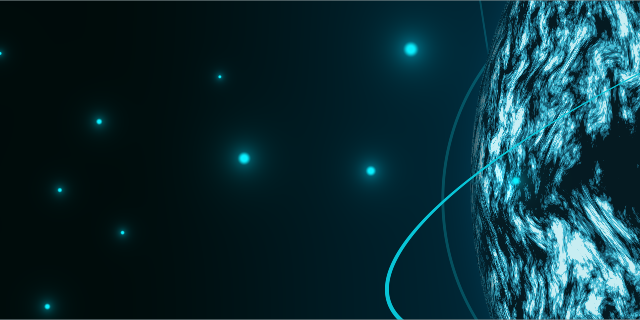
This background is drawn by a WebGL 2 fragment shader. Its source:

```glsl
#version 300 es
precision highp float;
// Cloudy cyan planet at the right, orbit arcs, and glowing stars on dark teal.
uniform vec2 u_resolution;
out vec4 fragColor;

const vec2 PLANET_CENTER = vec2(2.94, 0.43);
const float PLANET_RADIUS = 1.47;
const vec3 SPACE_LEFT = vec3(0.0, 0.045, 0.042);
const vec3 SPACE_RIGHT = vec3(0.0, 0.145, 0.20);
const vec3 OCEAN = vec3(0.02, 0.10, 0.13);
const vec3 SEA = vec3(0.10, 0.39, 0.48);
const vec3 CYAN = vec3(0.24, 0.72, 0.82);
const vec3 CLOUD = vec3(0.78, 0.93, 0.95);
const vec3 GLOW = vec3(0.0, 0.86, 0.97);

vec2 hash2(vec2 cell) {
    vec2 h = vec2(dot(cell, vec2(127.1, 311.7)), dot(cell, vec2(269.5, 183.3)));
    return fract(sin(h) * 43758.5);
}

// Distance to the nearest jittered cell point.
float cellular(vec2 p) {
    vec2 base = floor(p), f = p - base;
    float nearest = 4.0;
    for (int y = -1; y <= 1; y++)
        for (int x = -1; x <= 1; x++) {
            vec2 o = vec2(x, y);
            vec2 d = o + hash2(base + o) - f;
            nearest = min(nearest, dot(d, d));
        }
    return sqrt(nearest);
}

// Layered sines that bend the cloud bands.
vec2 swirl(vec2 p) {
    vec2 bend = vec2(0.0);
    float amount = 0.05, freq = 9.0;
    for (int i = 0; i < 4; i++) {
        bend += amount * sin(freq * (p.yx + bend.yx) + vec2(1.3, 4.1) * float(i + 1));
        amount *= 0.52;
        freq *= 1.9;
    }
    return p + bend;
}

float clouds(vec2 p) {
    float sum = 0.0, weight = 0.32;
    for (int i = 0; i < 5; i++) {
        sum += weight * (1.0 - cellular(p));
        p = mat2(1.6, 1.2, -1.2, 1.6) * p + 3.7;
        weight *= 0.78;
    }
    return sum;
}

// Large bright and dark regions: position, radius, strength.
float regions(vec2 p) {
    const vec4 areas[9] = vec4[9](
        vec4(1.56, 0.56, 0.09, 0.28), vec4(1.80, 0.25, 0.10, 0.42),
        vec4(1.84, 0.64, 0.07, 0.34), vec4(1.97, 0.80, 0.10, 0.30),
        vec4(1.91, 0.50, 0.10, -0.75), vec4(1.68, 0.45, 0.08, -0.32),
        vec4(1.98, 0.39, 0.06, -0.50), vec4(1.67, 0.18, 0.08, -0.22),
        vec4(1.86, 0.08, 0.08, 0.20));
    float sum = 0.0;
    for (int i = 0; i < 9; i++) {
        vec2 d = (p - areas[i].xy) / areas[i].z;
        sum += areas[i].w * exp(-0.6 * dot(d, d));
    }
    return sum;
}

vec3 planet(vec2 p) {
    vec2 q = (p - PLANET_CENTER) / PLANET_RADIUS;
    float lon = asin(clamp(q.x / sqrt(1.0 - q.y * q.y), -1.0, 1.0));
    vec2 surface = swirl(PLANET_RADIUS * vec2(lon, asin(q.y)));
    float tone = 0.43 + 2.7 * (clouds(surface * vec2(9.0, 7.0)) - 0.60);
    tone += regions(p + 0.4 * (surface - swirl(surface)));
    vec3 color = mix(OCEAN, SEA, smoothstep(0.12, 0.42, tone));
    color = mix(color, CYAN, smoothstep(0.42, 0.66, tone));
    color = mix(color, CLOUD, smoothstep(0.66, 0.92, tone));
    float depth = PLANET_RADIUS * (1.0 - length(q));
    return mix(SPACE_RIGHT, color, 0.25 + 0.75 * smoothstep(0.0, 0.06, depth));
}

// Left branch of a slanted ellipse: offset, slope, bulge; span is its y range.
float arcDistance(vec2 p, vec3 shape, vec2 span) {
    float root = sqrt(max((p.y - span.x) * (span.y - p.y), 1e-4));
    float x = shape.x + shape.y * p.y - shape.z * root;
    float slope = shape.y - shape.z * (span.x + span.y - 2.0 * p.y) / (2.0 * root);
    return abs(p.x - x) / sqrt(1.0 + slope * slope);
}

float stroke(float d, float halfWidth, float pixel) {
    return 1.0 - smoothstep(halfWidth - 0.5 * pixel, halfWidth + 0.5 * pixel, d);
}

vec3 addStar(vec3 color, vec2 p, vec3 star) {
    float r = length(p - star.xy) / star.z;
    color += GLOW * (0.42 * exp(-r / 0.034) + 0.10 * exp(-r / 0.09));
    return mix(color, GLOW + vec3(0.04, 0.08, 0.03), 1.0 - smoothstep(0.008, 0.027, r));
}

void main() {
    vec2 p = gl_FragCoord.xy / u_resolution.y;
    float pixel = 1.0 / u_resolution.y;
    vec3 color = mix(SPACE_LEFT, SPACE_RIGHT, smoothstep(0.25, 1.65, p.x));

    // Faint arcs behind the planet.
    float ring = arcDistance(p, vec3(2.006, -0.003, 0.92), vec2(-0.3, 1.05));
    float spur = arcDistance(p, vec3(1.654, -0.154, 0.0), vec2(-1.0, 2.0));
    color = mix(color, vec3(0.02, 0.36, 0.41), 0.75 * stroke(ring, 0.0045, pixel) * step(p.y, 0.9));
    color = mix(color, vec3(0.02, 0.34, 0.40), 0.7 * stroke(spur, 0.003, pixel) * smoothstep(0.81, 0.87, p.y));

    float edge = length(p - PLANET_CENTER) - PLANET_RADIUS;
    color += vec3(0.0, 0.04, 0.06) * exp(-max(edge, 0.0) / 0.06);
    if (edge < pixel) color = mix(color, planet(p), stroke(edge, 0.0, 2.0 * pixel));

    // Bright orbit in front, thinning upward.
    float orbit = arcDistance(p, vec3(1.808, 1.80, 1.51), vec2(-0.09, 1.5));
    color = mix(color, vec3(0.03, 0.77, 0.84), stroke(orbit, mix(0.0065, 0.002, smoothstep(0.0, 0.7, p.y)), pixel));

    const vec3 stars[10] = vec3[10](
        vec3(1.284, 0.846, 1.0), vec3(0.763, 0.505, 0.85), vec3(1.159, 0.466, 0.68),
        vec3(0.310, 0.620, 0.42), vec3(0.687, 0.760, 0.24), vec3(0.187, 0.406, 0.32),
        vec3(0.383, 0.273, 0.29), vec3(0.148, 0.042, 0.42), vec3(0.0, 0.833, 0.25),
        vec3(1.612, 0.435, 0.62));
    for (int i = 0; i < 10; i++) color = addStar(color, p, stars[i]);

    // Thin pale border along top and bottom.
    float border = min(p.y, 1.0 - p.y);
    color = mix(color, vec3(0.5, 0.56, 0.57), 0.6 * stroke(border, 0.0026, pixel));
    fragColor = vec4(color, 1.0);
}
```
